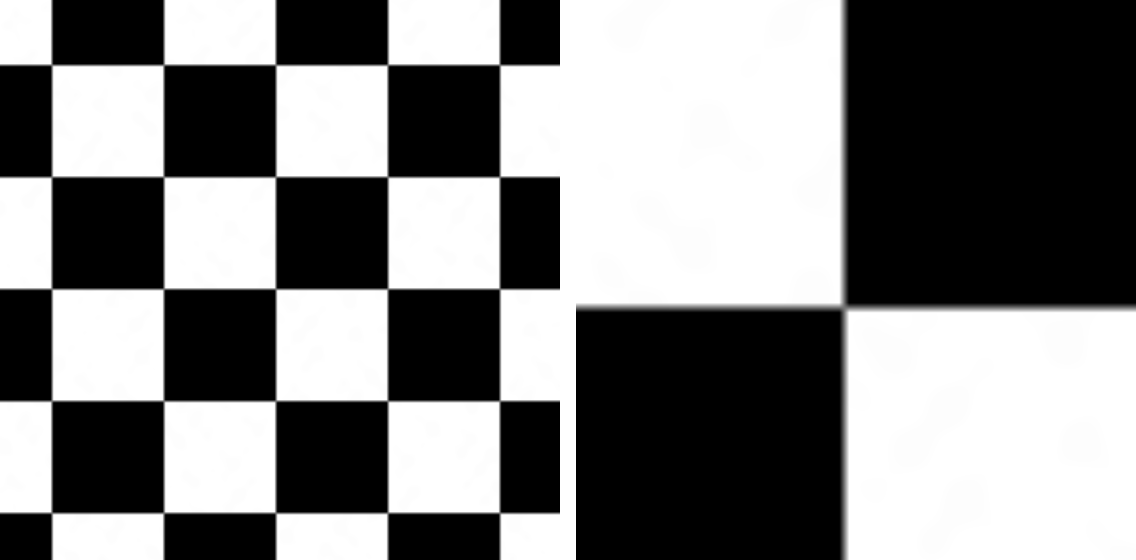
Left, the full canvas; right, a detail of the centre.
This pattern is drawn by a Shadertoy shader. Its source:

```glsl
// Black and white checkerboard, five squares across and down, with soft edges.

// Signed distance to the nearest grid line, in squares; the sign flips per square.
vec2 alternatingDistance(vec2 cell) {
    return abs(mod(cell - 0.5, 2.0) - 1.0) - 0.5;
}

// Faint blocky mottling from layered sines, 0 to 1.
float mottling(vec2 p) {
    float waves = sin(p.x * 61.0 + 2.0 * sin(p.y * 23.0))
                * sin(p.y * 53.0 + 2.0 * sin(p.x * 19.0));
    waves += 0.5 * sin(p.x * 131.0 + p.y * 17.0) * sin(p.y * 117.0 - p.x * 13.0);
    return smoothstep(0.2, 0.9, waves);
}

void mainImage(out vec4 fragColor, in vec2 fragCoord) {
    vec2 uv = fragCoord / iResolution.y;

    // Squares are a fifth of the canvas, shifted off the corner
    vec2 edge = alternatingDistance((uv - vec2(0.093, 0.0835)) * 5.0) * 0.2;

    // Soft edge, never thinner than a pixel
    float halfWidth = max(0.003, 0.6 / iResolution.y);
    vec2 side = clamp(edge / halfWidth, -1.0, 1.0);
    float checker = 0.5 - 0.5 * side.x * side.y;

    // Slightly dark-leaning blend, with subtle wear on the white squares
    float shade = pow(checker, 1.15) * (1.0 - 0.007 * mottling(uv));
    fragColor = vec4(vec3(shade), 1.0);
}
```
